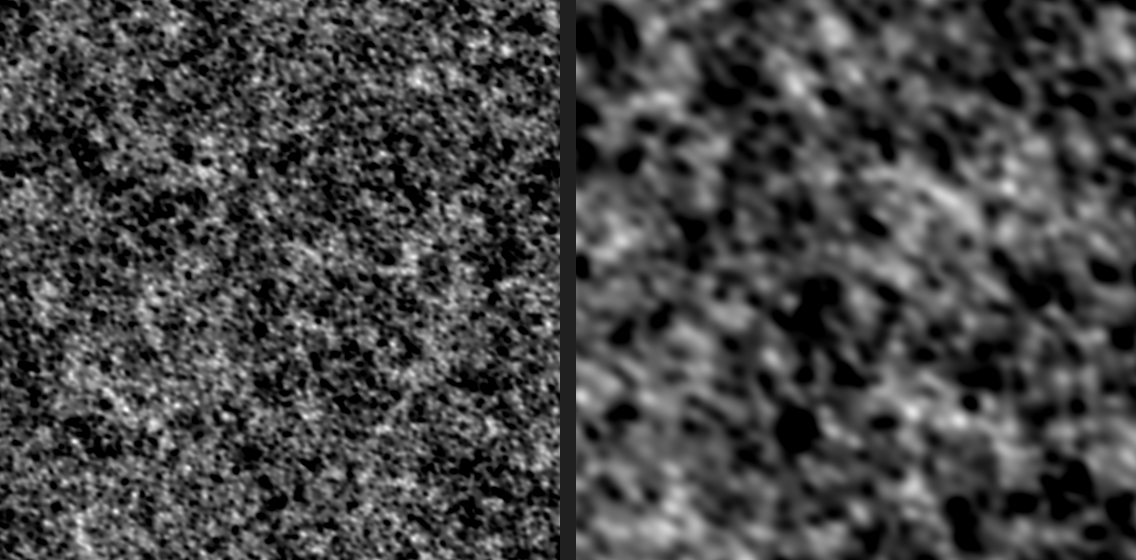
Left, the full canvas; right, a detail of the centre.
A Shadertoy shader for this texture:

```glsl
const int LAYERS = 4;
const float FREQUENCY[LAYERS] = float[](130.0, 65.0, 30.0, 12.0); // cells per canvas
const float AMPLITUDE[LAYERS] = float[](0.72, 0.48, 0.30, 0.25);
const float GRAIN_ANGLE = -0.6;    // direction of the streaks, radians
const float GRAIN_STRETCH = 1.3;   // length to width of a grain
const float SPOT_RADIUS = 0.5;     // Gaussian sigma in cells
const float MEAN_GRAY = 0.262;
const float CONTRAST = 0.195;

// Three uniform random values per cell and layer
vec3 hash3(ivec2 cell, int layer) {
    uvec3 v = uvec3(ivec3(cell, layer) + 4096);
    v = v * 1664525u + 1013904223u;
    v.x += v.y * v.z; v.y += v.z * v.x; v.z += v.x * v.y;
    v ^= v >> 16u;
    v.x += v.y * v.z; v.y += v.z * v.x; v.z += v.x * v.y;
    return vec3(v >> 8u) / 16777216.0;
}

// Sum of scattered light and dark Gaussian spots, scaled to unit deviation
float spotNoise(vec2 p, int layer) {
    ivec2 base = ivec2(floor(p));
    vec2 local = fract(p);
    float sum = 0.0;
    for (int y = -2; y <= 2; y++) {
        for (int x = -2; x <= 2; x++) {
            vec3 rnd = hash3(base + ivec2(x, y), layer);
            vec2 d = vec2(x, y) + rnd.xy - local;
            float weight = 2.0 * rnd.z - 1.0;
            sum += weight * exp(-dot(d, d) / (2.0 * SPOT_RADIUS * SPOT_RADIUS));
        }
    }
    return sum / (SPOT_RADIUS * sqrt(3.14159 / 3.0));
}

void mainImage(out vec4 fragColor, in vec2 fragCoord) {
    vec2 uv = fragCoord / iResolution.y;

    // Align with the streaks and stretch along them, keeping the area
    vec2 along = vec2(cos(GRAIN_ANGLE), sin(GRAIN_ANGLE));
    vec2 across = vec2(-along.y, along.x);
    float stretch = sqrt(GRAIN_STRETCH);
    vec2 p = vec2(dot(uv, along) / stretch, dot(uv, across) * stretch);

    // Fine grain over broader cloudy patches
    float grain = 0.0;
    for (int i = 0; i < LAYERS; i++) {
        grain += AMPLITUDE[i] * spotNoise(p * FREQUENCY[i], i);
    }

    float gray = clamp(MEAN_GRAY + CONTRAST * grain, 0.0, 1.0);
    fragColor = vec4(vec3(gray), 1.0);
}
```
